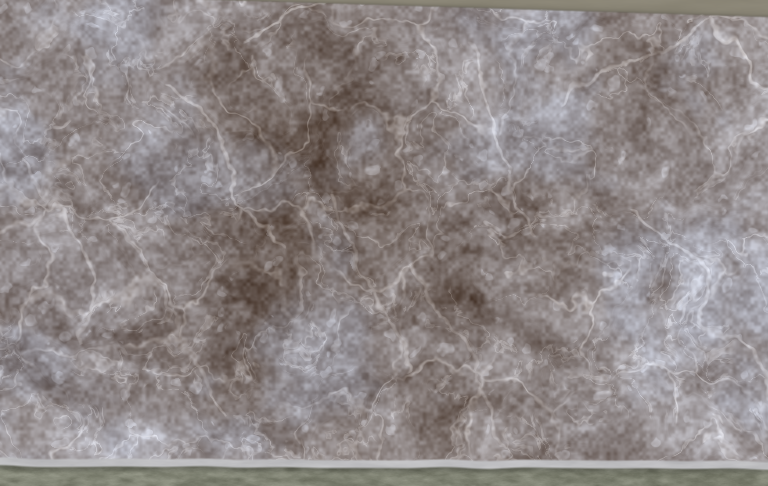
A WebGL 2 fragment shader for this texture:

```glsl
#version 300 es
precision highp float;
// A brown-grey marble slab with pale branching veins, flecks and lilac clouds,
// set between two narrow olive strips. Layered value noise gives the mottling;
// warped cell borders, noise contours and scattered segments give the veins.
uniform vec2 u_resolution;
out vec4 fragColor;

float hash(vec2 cell) {
  vec3 q = fract(cell.xyx * 0.1031);
  q += dot(q, q.yzx + 33.33);
  return fract((q.x + q.y) * q.z);
}

float noise(vec2 p) {
  vec2 i = floor(p), f = fract(p);
  f = f * f * (3.0 - 2.0 * f);
  return mix(mix(hash(i), hash(i + vec2(1, 0)), f.x),
             mix(hash(i + vec2(0, 1)), hash(i + vec2(1, 1)), f.x), f.y);
}

float fbm(vec2 p) {
  float sum = 0.0, amp = 0.516;
  for (int i = 0; i < 5; i++) {
    sum += amp * noise(p);
    p = mat2(1.6, 1.2, -1.2, 1.6) * p + 17.3;
    amp *= 0.5;
  }
  return sum;
}

// Nearest distance, second nearest distance and random id of the nearest cell
vec3 cells(vec2 p) {
  vec2 base = floor(p);
  vec3 best = vec3(9.0, 9.0, 0.0);
  for (int y = -1; y <= 1; y++)
    for (int x = -1; x <= 1; x++) {
      vec2 c = base + vec2(x, y);
      float d = distance(p, c + vec2(hash(c), hash(c + 57.1)));
      if (d < best.x) best = vec3(d, best.x, hash(c + 113.7));
      else best.y = min(best.y, d);
    }
  return best;
}

// Thin line along the middle level of a noise field
float contour(vec2 p, float width) {
  return smoothstep(width, 0.0, abs(fbm(p) - 0.5));
}

float segmentDistance(vec2 p, vec2 a, vec2 along) {
  vec2 d = p - a;
  return length(d - along * clamp(dot(d, along) / dot(along, along), 0.0, 1.0));
}

// Long diagonal veins: x is the bright core, y the soft halo
vec2 longVeins(vec2 p) {
  vec2 result = vec2(0.0);
  for (int i = 0; i < 10; i++) {
    vec2 k = vec2(i, 7.0);
    vec2 start = vec2((float(i) + hash(k)) * 0.16 - 0.05, 0.4 + 0.6 * hash(k + 3.0));
    vec2 along = i % 4 == 3 ? vec2(0.35, 0.2) : vec2(0.12 + 0.2 * hash(k + 9.0), -0.38);
    float d = segmentDistance(p, start, along);
    float strength = 0.45 + 0.55 * hash(k + 21.0);
    result = max(result, strength * vec2(smoothstep(0.006, 0.001, d), exp(-d * 38.0)));
  }
  return result;
}

vec3 marble(vec2 p) {
  vec2 warp = vec2(fbm(p * 7.0), fbm(p * 7.0 + 31.7)) - 0.5;
  vec2 q = p + 0.2 * warp;

  // Broad light and dark areas, mottling and fine grain
  float cloud = fbm(p * 2.3 + 4.6);
  float tone = 0.525 + 0.34 * (cloud - 0.5);
  tone += 0.34 * (fbm(q * vec2(12.0, 15.0)) - 0.5);
  tone += 0.11 * (noise(p * 135.0) - 0.5) + 0.1 * (noise(p * 68.0 + 9.0) - 0.5);
  vec2 shade = (p - vec2(0.32, 0.38)) / vec2(0.5, 0.3);
  tone -= 0.06 * exp(-dot(shade, shade));
  tone += 0.05 * smoothstep(0.7, 1.6, p.x) * smoothstep(0.2, 0.9, p.y);
  tone += 0.04 * smoothstep(0.2, 0.05, p.y);

  // Broken vein network, from coarse cracks to small squiggles
  vec3 crack = cells(q * 5.0);
  float patches = smoothstep(0.42, 0.62, fbm(p * 5.0 + 40.0));
  float veins = smoothstep(0.06, 0.0, crack.y - crack.x) * patches;
  veins = max(veins, 0.85 * contour(q * 6.0 + 11.0, 0.02) * (1.0 - 0.8 * patches));
  veins = max(veins, 0.7 * contour(q * 15.0 + 70.0, 0.035) * smoothstep(0.4, 0.6, noise(p * 11.0)));
  vec2 main = longVeins(p + 0.13 * warp);
  veins = max(veins, main.x * 1.25);
  veins *= 0.5 + 0.7 * noise(p * 45.0 + 5.0);

  // Irregular pale flecks
  vec3 spot = cells((p + 0.06 * warp) * 23.0 + 0.25 * noise(p * 90.0));
  float radius = 0.12 + 0.2 * fract(spot.z * 13.0);
  float flecks = smoothstep(radius, radius - 0.12, spot.x) * step(0.72, spot.z);

  tone += 0.13 * veins + 0.09 * flecks * (1.0 - veins) + 0.06 * main.y * fbm(p * 20.0);
  float lilac = smoothstep(0.54, 0.72, fbm(p * 4.5 + 83.0));
  tone += 0.06 * lilac;

  vec3 color = mix(vec3(0.42, 0.37, 0.35), vec3(0.76, 0.75, 0.77), (tone - 0.42) / 0.34);
  color += vec3(-0.012, 0.002, 0.022) * lilac;
  return color + vec3(0.012, 0.003, -0.012) * (veins + 2.0 * (0.5 - cloud));
}

void main() {
  vec2 p = gl_FragCoord.xy / u_resolution.y;
  float soft = 1.5 / u_resolution.y;
  vec3 color = marble(p);

  // Olive strip above the tilted upper edge, with a dark seam
  float top = p.y - (1.014 - 0.031 * p.x);
  vec3 strip = vec3(0.55, 0.53, 0.47) + 0.05 * (fbm(p * vec2(9.0, 60.0)) - 0.5);
  strip *= 1.0 - 0.22 * exp(-abs(top) * 220.0);
  color = mix(color, strip, smoothstep(-soft, soft, top));

  // Bright front edge and the streaked strip below it
  float front = p.y + 0.004 * p.x + 0.004 * (noise(p * vec2(12.0, 2.0)) - 0.5);
  vec3 rim = vec3(0.74, 0.74, 0.75) + 0.12 * (fbm(p * vec2(15.0, 60.0)) - 0.5);
  color = mix(color, rim, smoothstep(0.057 + soft, 0.057 - soft, front));
  vec3 lower = vec3(0.50, 0.51, 0.45) + 0.22 * (fbm(p * vec2(35.0, 90.0)) - 0.5);
  lower *= 1.0 - 0.2 * smoothstep(0.025, 0.041, front);
  color = mix(color, lower, smoothstep(0.041 + soft, 0.041 - soft, front));

  fragColor = vec4(clamp(color, 0.0, 1.0), 1.0);
}
```
